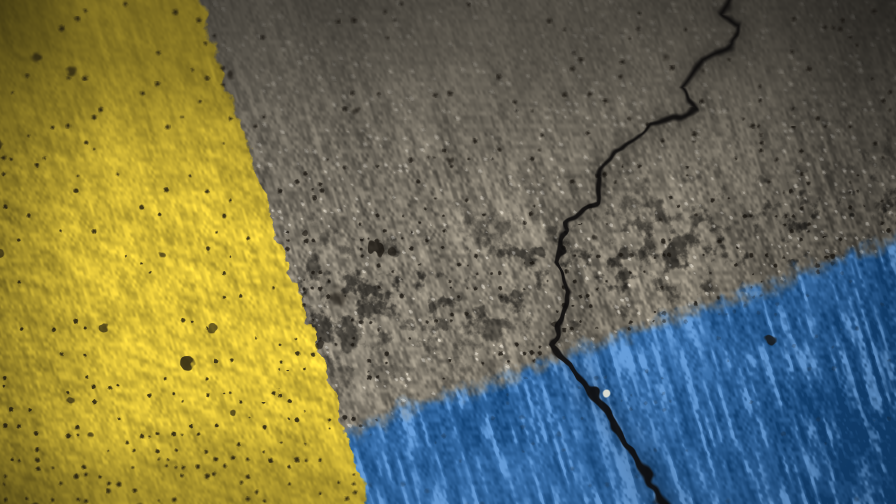
A WebGL 1 fragment shader for this texture:

```glsl
precision highp float;
// Weathered concrete with a yellow painted band, a blue sprayed corner and a
// winding crack. Half planes with noisy borders place the paint, a chain of
// segments draws the crack, and brushed noise and scattered pits add the grain.
uniform vec2 u_resolution;

float hash(vec2 p) {
  return fract(sin(dot(p, vec2(127.1, 311.7))) * 43758.5453);
}

float noise(vec2 p) {
  vec2 i = floor(p), f = fract(p);
  f = f * f * (3.0 - 2.0 * f);
  return mix(mix(hash(i), hash(i + vec2(1.0, 0.0)), f.x),
             mix(hash(i + vec2(0.0, 1.0)), hash(i + vec2(1.0, 1.0)), f.x), f.y);
}

float fbm(vec2 p) {
  float sum = 0.0, amp = 0.53;
  for (int i = 0; i < 4; i++) {
    sum += amp * noise(p);
    p = mat2(1.6, 1.2, -1.2, 1.6) * p + 7.3;
    amp *= 0.5;
  }
  return sum;
}

// Randomly placed round pits, one candidate per grid cell
float pits(vec2 p, float scale, float density, float blur) {
  vec2 q = p * scale, cell = floor(q);
  vec2 center = 0.3 + 0.4 * vec2(hash(cell + 3.1), hash(cell + 8.7));
  float radius = 0.1 + 0.2 * hash(cell + 5.3);
  float soft = blur * scale;
  float d = length(fract(q) - center) + 0.16 * (noise(q * 5.0) - 0.5);
  return step(hash(cell), density) * (1.0 - smoothstep(radius - soft, radius + soft, d));
}

// Irregular single stain
float spot(vec2 p, vec2 center, float radius, float blur) {
  float d = length(p - center) + radius * (noise(p * 90.0) - 0.5);
  return 1.0 - smoothstep(radius - blur, radius + blur, d);
}

// Extends a polyline from pen to next, keeping the nearest distance
void lineTo(vec2 p, vec2 next, inout vec2 pen, inout float d) {
  vec2 a = p - pen, b = next - pen;
  d = min(d, length(a - b * clamp(dot(a, b) / dot(b, b), 0.0, 1.0)));
  pen = next;
}

float crackDistance(vec2 p) {
  vec2 pen = vec2(1.463, 1.02);
  float d = 9.0;
  lineTo(p, vec2(1.435, 0.972), pen, d);
  lineTo(p, vec2(1.463, 0.949), pen, d);
  lineTo(p, vec2(1.456, 0.912), pen, d);
  lineTo(p, vec2(1.389, 0.878), pen, d);
  lineTo(p, vec2(1.354, 0.826), pen, d);
  lineTo(p, vec2(1.384, 0.780), pen, d);
  lineTo(p, vec2(1.296, 0.750), pen, d);
  lineTo(p, vec2(1.227, 0.699), pen, d);
  lineTo(p, vec2(1.185, 0.653), pen, d);
  lineTo(p, vec2(1.181, 0.602), pen, d);
  lineTo(p, vec2(1.123, 0.556), pen, d);
  lineTo(p, vec2(1.106, 0.479), pen, d);
  lineTo(p, vec2(1.130, 0.421), pen, d);
  lineTo(p, vec2(1.095, 0.312), pen, d);
  lineTo(p, vec2(1.134, 0.278), pen, d);
  lineTo(p, vec2(1.238, 0.132), pen, d);
  lineTo(p, vec2(1.330, -0.02), pen, d);
  return d;
}

void main() {
  vec2 p = gl_FragCoord.xy / u_resolution.y;
  float pixel = 1.0 / u_resolution.y;
  float defocus = smoothstep(0.5, 1.0, p.y) + 0.5 * smoothstep(0.18, 0.0, p.y);
  float sharp = 1.0 - 0.65 * min(defocus, 1.0);
  float blur = pixel + 0.004 * defocus;

  // Brushed streaks and grain
  vec2 brushed = vec2(p.x + 0.3 * p.y, p.y);
  float streak = noise(brushed * vec2(115.0, 14.0)) - 0.5;
  float grain = noise(brushed * vec2(190.0, 120.0)) - 0.5;
  float cloud = fbm(p * 6.0) - 0.5;
  float rough = fbm(p * 42.0) - 0.5;

  // Bare concrete with dirt
  float light = 1.0 - 0.36 * smoothstep(0.55, 1.05, p.y)
              - 0.22 * smoothstep(1.25, 1.8, p.x);
  vec3 color = vec3(0.49, 0.465, 0.415) * light;
  color *= 1.0 + sharp * (0.34 * streak + 0.5 * grain) + 0.3 * cloud;
  float dirtBand = exp(-pow((p.y - 0.43 - 0.14 * (p.x - 0.9)) / 0.16, 2.0));
  color *= 1.0 - 0.55 * dirtBand * smoothstep(0.02, 0.24, rough + 0.4 * cloud);
  color += 0.22 * sharp * pits(brushed, 75.0, 0.13, blur);

  // Sprayed blue corner
  float blueSide = 0.148 + 0.35 * (p.x - 0.701) - p.y + 0.05 * rough + 0.012 * streak;
  float blueMask = smoothstep(-0.022, 0.026, blueSide);
  vec3 blue = mix(vec3(0.24, 0.46, 0.70), vec3(0.07, 0.26, 0.46),
                  clamp(0.25 + 0.7 * smoothstep(1.2, 1.85, p.x - 0.5 * p.y)
                        - 0.9 * streak - 0.7 * grain * sharp + 0.5 * cloud, 0.0, 1.0));
  blue += 0.16 * smoothstep(0.1, 0.45, streak + 0.3 * grain);
  color = mix(color, blue, blueMask);

  // Yellow band with ripples
  float yellowSide = 0.734 - 0.34 * p.y - p.x + 0.035 * rough;
  float yellowMask = smoothstep(-blur, blur, yellowSide);
  float ripple = noise(vec2(p.x * 24.0, p.y * 70.0 + p.x * 25.0)) - 0.5;
  float shade = 1.0 - 0.36 * smoothstep(0.5, 1.05, p.y) - 0.2 * smoothstep(0.22, 0.0, p.x)
              - 0.18 * smoothstep(0.2, 0.0, p.y);
  vec3 yellow = vec3(0.84, 0.735, 0.22) * shade;
  yellow *= 1.0 + sharp * (0.2 * ripple + 0.25 * grain) + 0.16 * streak + 0.2 * cloud;
  color = mix(color, yellow, yellowMask);

  // Pits and larger stains
  float lowPaint = yellowMask * smoothstep(0.36, 0.12, p.y);
  float pit = pits(p, 62.0, 0.05 + 0.14 * lowPaint + 0.12 * dirtBand * (1.0 - yellowMask), blur);
  pit = max(pit, 0.8 * pits(p + 4.7, 28.0, 0.035, blur));
  pit *= 1.0 - 0.75 * blueMask * (1.0 - yellowMask);
  pit = max(pit, spot(p, vec2(0.748, 0.508), 0.014, blur));
  pit = max(pit, 0.75 * spot(p, vec2(0.671, 0.410), 0.018, 0.012));
  pit = max(pit, spot(p, vec2(1.528, 0.324), 0.010, blur));
  pit = max(pit, spot(p, vec2(0.370, 0.278), 0.012, blur));
  color = mix(color, vec3(0.09, 0.075, 0.055), 0.78 * pit);

  // Crack with a dusty halo
  vec2 jitter = vec2(noise(p * 48.0), noise(p * 48.0 + 19.0)) - 0.5;
  float d = crackDistance(p + 0.017 * jitter);
  float width = 0.0035 + 0.003 * smoothstep(0.35, 0.1, p.y) + 0.002 * noise(p * 30.0);
  color *= 1.0 - 0.25 * exp(-d * 40.0);
  color = mix(color, vec3(0.055, 0.05, 0.05), 0.92 * (1.0 - smoothstep(width - blur, width + blur, d)));
  color = mix(color, vec3(0.85, 0.86, 0.82), spot(p, vec2(1.204, 0.220), 0.008, blur));

  // Corner falloff
  vec2 offset = (p - vec2(0.85, 0.45)) / vec2(1.1, 0.8);
  color *= 1.04 - 0.22 * dot(offset, offset);
  gl_FragColor = vec4(clamp(color, 0.0, 1.0), 1.0);
}
```
